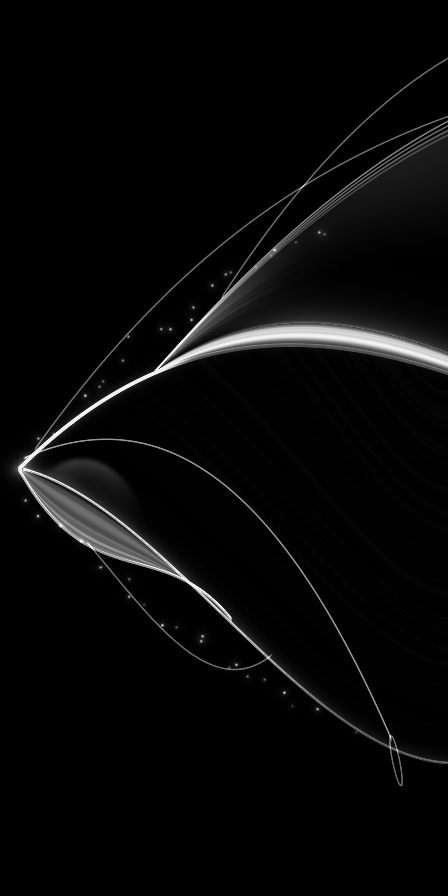
Reproduce this background procedurally as a WebGL 1 fragment shader.

```glsl
precision highp float;

uniform vec2 u_resolution;

// Each curve is a cubic graph: its x span and four evenly spaced heights.
// Lengths are in canvas widths.
const vec2 RIM_SPAN = vec2(0.042, 1.0);
const vec4 RIM = vec4(0.953, 1.174, 1.229, 1.167);
const vec2 WING_SPAN = vec2(0.344, 1.0);
const vec4 BAND_TOP = vec4(1.169, 1.267, 1.271, 1.211);
const vec4 FAN_EDGE = vec4(1.169, 1.396, 1.581, 1.719);
const vec2 SPINE_SPAN = vec2(0.052, 1.0);
const vec4 SPINE = vec4(0.953, 0.750, 0.456, 0.297);
const vec2 KEEL_SPAN = vec2(0.042, 0.515);
const vec4 KEEL = vec4(0.953, 0.781, 0.727, 0.620);
const vec2 SHEEN_SPAN = vec2(0.094, 0.326);
const vec4 SHEEN = vec4(0.953, 0.984, 0.964, 0.880);
const vec2 TIP = vec2(0.044, 0.953);
const vec2 LOOP_CENTER = vec2(0.884, 0.302);
const vec2 LOOP_RADII = vec2(0.008, 0.055);
const float HAIR = 0.0006;
const float HAIR_LIGHT = 0.42;
const float SPARK_COUNT = 22.0;
const float SPARK_SIZE = 0.0026;
const float SPARK_JITTER = 0.05;

float hash(float n) {
  return fract(sin(n * 127.1) * 43758.5453);
}

float noise(float x) {
  float f = fract(x);
  return mix(hash(floor(x)), hash(floor(x) + 1.0), f * f * (3.0 - 2.0 * f));
}

float streaks(float x) {
  return 0.6 * noise(x) + 0.4 * noise(x * 2.7 + 9.0);
}

// Height of the cubic through four evenly spaced points
float graph(float x, vec2 span, vec4 h) {
  float t = (x - span.x) / (span.y - span.x);
  float s = 1.0 - t;
  float c1 = dot(h, vec4(-5.0, 18.0, -9.0, 2.0)) / 6.0;
  float c2 = dot(h, vec4(2.0, -9.0, 18.0, -5.0)) / 6.0;
  return s * s * s * h.x + 3.0 * s * t * (s * c1 + t * c2) + t * t * t * h.w;
}

// Signed distance to a graph, positive above it
float offsetFrom(vec2 p, vec2 span, vec4 h) {
  float y = graph(p.x, span, h);
  float slope = (graph(p.x + 0.002, span, h) - y) / 0.002;
  return (p.y - y) / sqrt(1.0 + slope * slope);
}

float within(float x, vec2 span) {
  return smoothstep(span.x - 0.002, span.x + 0.002, x) * (1.0 - smoothstep(span.y, span.y + 0.004, x));
}

float stroke(float d, float halfWidth) {
  float pixel = 1.0 / u_resolution.x;
  return 1.0 - smoothstep(halfWidth, halfWidth + pixel, abs(d));
}

float hairline(vec2 p, vec2 span, vec4 h) {
  return HAIR_LIGHT * within(p.x, span) * stroke(offsetFrom(p, span, h), HAIR);
}

// Glowing points strewn along a bowed path
float sparks(vec2 p, vec2 start, vec2 end, float bow, float seed) {
  float light = 0.0;
  for (float i = 0.0; i < SPARK_COUNT; i++) {
    float n = i + seed;
    float t = (i + hash(n)) / SPARK_COUNT;
    vec2 jitter = vec2(hash(n + 0.3), hash(n + 0.6)) - 0.5;
    vec2 center = mix(start, end, t) + vec2(0.0, bow * sin(3.14159 * t)) + SPARK_JITTER * jitter;
    float d = length(p - center);
    float power = mix(0.2, 0.9, hash(n + 0.8));
    light += power * (exp(-d * d / (SPARK_SIZE * SPARK_SIZE)) + 0.22 * exp(-d / 0.006));
  }
  return light;
}

// Bright band and the fan of rays above it
float wing(vec2 p) {
  float rim = graph(p.x, RIM_SPAN, RIM);
  float top = graph(p.x, WING_SPAN, BAND_TOP);
  float fan = graph(p.x, WING_SPAN, FAN_EDGE);
  float reach = p.x - WING_SPAN.x;
  float v = (p.y - rim) / max(top - rim, 0.004);
  float band = smoothstep(0.1, 0.5, v) * (1.0 - smoothstep(0.7, 1.15, v)) * mix(0.75, 1.0, streaks(v * 5.0));
  band += 0.25 * smoothstep(0.0, 0.1, v) * (1.0 - smoothstep(0.3, 0.6, v));
  band += 0.22 * step(1.0, v) * exp(-(p.y - top) / 0.03) * smoothstep(0.05, 0.35, reach);
  float w = (fan - p.y) / max(fan - top, 0.004);
  float inside = smoothstep(0.0, 0.03, w) * (1.0 - smoothstep(0.95, 1.05, w));
  float rays = mix(0.3, 0.9, streaks(w * 8.0)) * exp(-reach * reach / 0.035) * (1.0 - smoothstep(0.2, 1.0, w));
  float veil = 0.11 * (1.0 - smoothstep(0.0, 0.6, w)) * smoothstep(0.1, 0.6, reach);
  float light = band + inside * (rays + veil);
  float edge = offsetFrom(p, WING_SPAN, FAN_EDGE);
  for (float k = 0.0; k < 4.0; k++) {
    light += (0.5 - 0.1 * k) * stroke(edge + (k - 1.0) * 0.014 * reach, HAIR);
  }
  return light * within(p.x, WING_SPAN);
}

// Grey blade, its edges and the sheen inside the body
float blade(vec2 p) {
  float spine = graph(p.x, SPINE_SPAN, SPINE);
  float keel = graph(p.x, KEEL_SPAN, KEEL);
  float v = (p.y - keel) / max(spine - keel, 0.004);
  float fill = smoothstep(0.0, 0.06, v) * (1.0 - smoothstep(0.85, 1.0, v));
  float light = fill * mix(0.25, 0.85, streaks(v * 6.0 + 3.0)) * mix(1.0, 0.55, v);
  light += 0.6 * stroke(offsetFrom(p, KEEL_SPAN, KEEL), 0.002);
  light *= within(p.x, KEEL_SPAN);
  float d = offsetFrom(p, SPINE_SPAN, SPINE);
  float fade = mix(0.65, 0.3, smoothstep(0.45, 0.8, p.x));
  light += within(p.x, SPINE_SPAN) * fade * (stroke(d, 0.0018) + 0.4 * step(0.0, d) * exp(-d / 0.012));
  float depth = -offsetFrom(p, SHEEN_SPAN, SHEEN);
  float sheen = smoothstep(0.0, 0.02, depth) * exp(-depth / 0.035) * smoothstep(0.0, 0.01, d);
  light += 0.32 * sheen * smoothstep(0.08, 0.16, p.x) * (1.0 - smoothstep(0.22, 0.33, p.x));
  float body = smoothstep(0.0, 0.02, d) * step(p.y, graph(p.x, RIM_SPAN, RIM));
  return light + 0.03 * body * pow(streaks(d * 90.0), 3.0) * smoothstep(0.1, 0.5, p.x);
}

void main() {
  vec2 p = gl_FragCoord.xy / u_resolution.x;
  float light = wing(p) + blade(p);

  // Rim and tip
  float d = offsetFrom(p, RIM_SPAN, RIM);
  float power = mix(0.9, 0.25, smoothstep(0.33, 0.45, p.x));
  light += within(p.x, RIM_SPAN) * power * (stroke(d, 0.003) + 0.25 * exp(-abs(d) / 0.008));
  light += 0.5 * exp(-length(p - TIP) / 0.012);

  // Fine arcs and the closing loop
  light += hairline(p, vec2(0.078, 1.0), vec4(0.997, 1.357, 1.594, 1.740));
  light += hairline(p, vec2(0.495, 1.0), vec4(1.336, 1.568, 1.745, 1.870));
  light += hairline(p, vec2(0.195, 0.604), vec4(0.789, 0.628, 0.518, 0.536));
  light += 1.4 * hairline(p, vec2(0.057, 0.872), vec4(0.979, 1.008, 0.820, 0.354));
  vec2 q = p - LOOP_CENTER;
  q.x += 0.2 * q.y;
  float ring = length(q / LOOP_RADII);
  float ringSlope = length(q / (LOOP_RADII * LOOP_RADII)) / max(ring, 0.01);
  light += HAIR_LIGHT * stroke((ring - 1.0) / max(ringSlope, 1.0), HAIR);

  light += sparks(p, vec2(0.042, 0.987), vec2(0.74, 1.51), 0.05, 3.0);
  light += sparks(p, vec2(0.042, 0.9), vec2(0.78, 0.36), -0.045, 41.0);
  gl_FragColor = vec4(vec3(min(light, 0.95)), 1.0);
}
```
